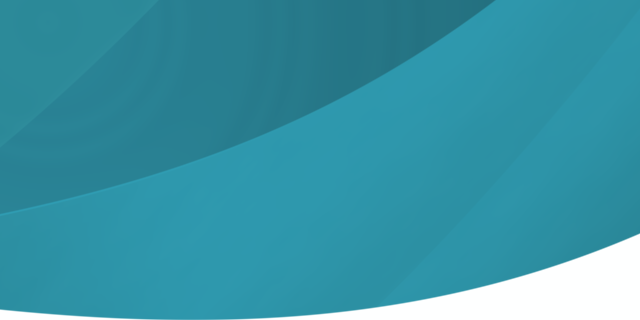
Give the GLSL for this background, as a WebGL 1 fragment shader.

```glsl
precision highp float;
// Overlapping teal sheets with curved rims sweep up to the right over white.
// Each rim is a cubic in x turned into an approximate signed distance, which
// masks the sheets and drives their shading; faint rings and grain add texture.
uniform vec2 u_resolution;

#define LIGHT_TEAL vec3(0.180, 0.596, 0.680)
#define SHADE_TEAL vec3(0.170, 0.550, 0.620)
#define CORNER_TEAL vec3(0.170, 0.538, 0.598)
#define BAND_TEAL vec3(0.162, 0.512, 0.584)
#define DEEP_TEAL vec3(0.142, 0.445, 0.505)
#define PAPER vec3(0.995, 1.0, 1.0)
#define RING_STRENGTH 0.005
#define GRAIN_STRENGTH 0.012
#define RIM_WIDTH 0.009

// Signed distance to y = k.x + k.y x + k.z x^2 + k.w x^3, positive above it.
float aboveCurve(vec2 p, vec4 k) {
  float height = k.x + p.x * (k.y + p.x * (k.z + p.x * k.w));
  float slope = k.y + p.x * (2.0 * k.z + 3.0 * p.x * k.w);
  return (p.y - height) / sqrt(1.0 + slope * slope);
}

float hash(vec2 p) {
  return fract(sin(dot(p, vec2(127.1, 311.7))) * 43758.5453);
}

float noise(vec2 p) {
  vec2 cell = floor(p);
  vec2 f = fract(p);
  f = f * f * (3.0 - 2.0 * f);
  return mix(mix(hash(cell), hash(cell + vec2(1.0, 0.0)), f.x),
             mix(hash(cell + vec2(0.0, 1.0)), hash(cell + 1.0), f.x), f.y);
}

// Brush-like grain, stretched along the rising diagonal.
float grain(vec2 p) {
  vec2 q = vec2(p.x + p.y, p.y - p.x) * 0.7071;
  float sum = 0.0;
  float weight = 0.5;
  for (int i = 0; i < 3; i++) {
    sum += weight * (noise(q * vec2(5.0, 16.0)) - 0.5);
    q = q * 2.1 + 3.7;
    weight *= 0.5;
  }
  return sum;
}

void main() {
  float pixel = 1.0 / u_resolution.y;
  vec2 p = gl_FragCoord.xy * pixel;

  float base = aboveCurve(p, vec4(0.0327, -0.1006, 0.0627, 0.0235));
  float fold = aboveCurve(p, vec4(-0.8397, 0.5213, 0.1927, 0.0));
  float band = aboveCurve(p, vec4(0.331, 0.2112, 0.0745, 0.0439));
  float corner = aboveCurve(p, vec4(0.539, 0.83, 0.2, 0.0));

  // Broad sheet: dims towards the lower left and towards the fold.
  float leftShade = 1.0 - smoothstep(-0.1, 0.75, p.x + 0.3 * p.y);
  float foldShade = 1.0 - smoothstep(0.0, 0.45, fold);
  vec3 sheet = mix(LIGHT_TEAL, SHADE_TEAL, max(0.85 * leftShade, 0.65 * foldShade));

  // Sheet beyond the fold: bright at the crease, darker to the lower right.
  float outerShade = smoothstep(0.02, 0.5, -fold);
  vec3 outer = mix(mix(LIGHT_TEAL, SHADE_TEAL, 0.3), SHADE_TEAL * 0.96, outerShade);
  vec3 color = mix(outer, sheet, smoothstep(-pixel, pixel, fold));
  color += GRAIN_STRENGTH * grain(p);

  // Pale rim below the dark band, fading to the right.
  float rim = smoothstep(-RIM_WIDTH, -RIM_WIDTH + 2.0 * pixel, band);
  color = mix(color, LIGHT_TEAL * 1.03, rim * (1.0 - smoothstep(0.4, 1.1, p.x)));

  // Dark band, deepening to the right, with faint concentric rings.
  vec3 bandColor = mix(BAND_TEAL, DEEP_TEAL, smoothstep(0.2, 1.6, p.x));
  float radius = length(p - vec2(0.15, 0.93));
  float rings = sin(radius * 46.0 + 2.0 * sin(radius * 17.0));
  bandColor += RING_STRENGTH * rings * vec3(0.4, 1.0, 0.8);

  // Lighter upper-left corner with a soft highlight at its edge.
  vec3 cornerColor = CORNER_TEAL + 0.012 * exp(-abs(corner) * 60.0);
  cornerColor += 0.4 * RING_STRENGTH * rings;
  bandColor = mix(bandColor, cornerColor, smoothstep(-pixel, pixel, corner));

  color = mix(color, bandColor, smoothstep(-pixel, pixel, band));
  color = mix(PAPER, color, smoothstep(-pixel, pixel, base));
  gl_FragColor = vec4(color, 1.0);
}
```
